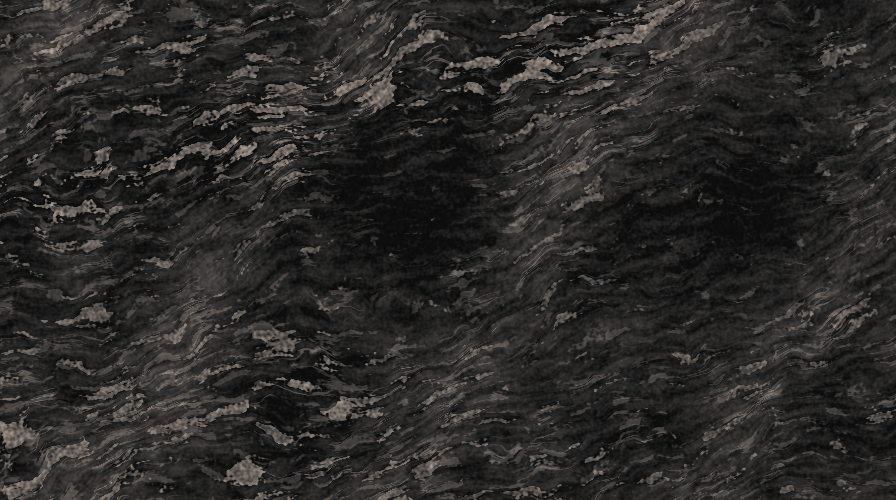
Give the GLSL for this texture, as a WebGL 1 fragment shader.

```glsl
precision highp float;
// Polished black granite: beige flakes and thin threads drawn along a sheared, wavy flow.

uniform vec2 u_resolution;

#define FLOW_SLOPE 0.15
#define FLOW_WAVE 0.07
#define SHEAR_PERIOD 0.62
#define SHEAR_LEAN 0.6
#define SHEAR_RISE 0.11
#define FLAKE_SCALE vec2(8.5, 27.0)
#define THREAD_SCALE vec2(8.0, 36.0)
#define STREAK_SCALE vec2(12.0, 50.0)
#define GRAIN_SCALE 150.0
#define BASE_TONE 0.13
#define FLAKE_TONE 0.47
#define WARM_TINT vec3(1.0, 0.92, 0.86)

float hash(vec2 p) {
  vec3 q = fract(p.xyx * 0.1031);
  q += dot(q, q.yzx + 33.33);
  return fract((q.x + q.y) * q.z);
}

float cornerSlope(vec2 cell, vec2 offset) {
  float angle = 6.2832 * hash(cell);
  return dot(vec2(cos(angle), sin(angle)), offset);
}

// Gradient noise, roughly -0.7 to 0.7
float noise(vec2 p) {
  vec2 i = floor(p);
  vec2 f = p - i;
  vec2 u = f * f * f * (f * (f * 6.0 - 15.0) + 10.0);
  vec2 e = vec2(1.0, 0.0);
  float low = mix(cornerSlope(i, f), cornerSlope(i + e, f - e), u.x);
  float high = mix(cornerSlope(i + e.yx, f - e.yx), cornerSlope(i + e.xx, f - e.xx), u.x);
  return mix(low, high, u.y);
}

float fbm(vec2 p) {
  float sum = 0.0;
  float gain = 1.0;
  for (int i = 0; i < 4; i++) {
    sum += gain * noise(p);
    p = p * 2.03 + vec2(17.3, 9.1);
    gain *= 0.55;
  }
  return sum;
}

// Gaussian falloff around zero
float bump(float x, float width) {
  return exp(-x * x / (width * width));
}

void main() {
  vec2 p = gl_FragCoord.xy / u_resolution.y;
  vec2 bend = vec2(fbm(p * 2.3 + 4.0), fbm(p * 2.3 + 31.0));

  // Leaning shear zones, one per period, lift the flow in steps
  float lane = (p.x - SHEAR_LEAN * p.y - 0.15 + 0.07 * bend.x) / SHEAR_PERIOD + 0.5;
  float phase = fract(lane);
  float shear = bump(phase - 0.5, 0.16);
  float lift = floor(lane) + smoothstep(0.25, 0.75, phase);

  // Coordinates along and across the flow, roughened at two sizes
  float across = p.y - FLOW_SLOPE * p.x - SHEAR_RISE * lift + FLOW_WAVE * bend.y;
  vec2 flow = vec2(p.x + 0.3 * p.y, across);
  vec2 ripple = vec2(noise(p * 13.0), noise(p * 13.0 + 50.0));
  vec2 crumple = vec2(noise(p * 38.0 + 20.0), noise(p * 38.0 + 75.0));
  flow += ripple * vec2(0.03, 0.012) + crumple * vec2(0.018, 0.007);

  // Where the stone is calm, and where the flakes gather
  float calm = bump(fract(lane + 0.5) - 0.5, 0.36) * bump(p.y - 0.56, 0.18);
  calm *= smoothstep(0.3, 0.65, p.x);
  float seam = bump(p.y - 0.58 - 0.29 * p.x + 0.06 * bend.x, 0.09);
  seam *= 1.0 - smoothstep(1.2, 1.5, p.x);
  float lowerLeft = (1.0 - smoothstep(0.15, 0.42, p.y)) * (1.0 - smoothstep(0.4, 1.0, p.x));
  float upperLeft = smoothstep(0.75, 0.95, p.y) * (1.0 - smoothstep(0.6, 1.1, p.x));
  float density = 0.36 + 0.4 * bend.x + 0.5 * seam + 0.35 * lowerLeft;
  density += 0.3 * upperLeft + 0.18 * shear - 0.65 * calm;
  density = clamp(density, 0.0, 1.0);

  // Dark ground with fine streaks and grain
  float grain = noise(p * GRAIN_SCALE) + 0.7 * noise(p * GRAIN_SCALE * 0.53 + 8.0);
  float streak = fbm(flow * STREAK_SCALE);
  float cloud = fbm(p * 4.0 + 70.0);
  float tone = BASE_TONE + 0.11 * streak + 0.07 * cloud + 0.065 * grain;
  tone += shear * (0.07 + 0.10 * fbm(flow * 24.0)) - 0.06 * calm - 0.05 * seam;

  // Grey half-buried flakes
  float buried = fbm(flow * FLAKE_SCALE * 1.5 + 120.0) + 0.15 * grain;
  tone += 0.13 * smoothstep(0.0, 0.18, buried - 0.42 + 0.35 * density);

  // Pale threads, broken along their length
  float threadLine = abs(fbm(flow * THREAD_SCALE + 13.0));
  float threadGap = smoothstep(0.0, 0.35, noise(flow * vec2(11.0, 25.0) + 90.0));
  float thread = (1.0 - smoothstep(0.03, 0.13, threadLine)) * threadGap;
  tone += thread * (0.06 + 0.2 * density);

  // Ragged beige flakes with dark rims and specks inside
  float flakeField = fbm(flow * FLAKE_SCALE + 41.0) + 0.16 * grain;
  float edge = flakeField - 0.56 + 0.48 * density;
  float flake = smoothstep(0.0, 0.12, edge);
  tone -= 0.07 * density * smoothstep(-0.22, -0.03, edge);
  tone = max(tone, 0.055 + 0.02 * grain);
  float flakeTone = FLAKE_TONE + 0.26 * grain + 0.16 * streak - 0.10 * (1.0 - density);
  tone = mix(tone, max(flakeTone, 0.1), flake * (0.6 + 0.38 * density));

  vec3 tint = mix(vec3(1.0, 0.98, 0.97), WARM_TINT, smoothstep(0.08, 0.5, tone));
  gl_FragColor = vec4(clamp(tone * tint, 0.0, 1.0), 1.0);
}
```
